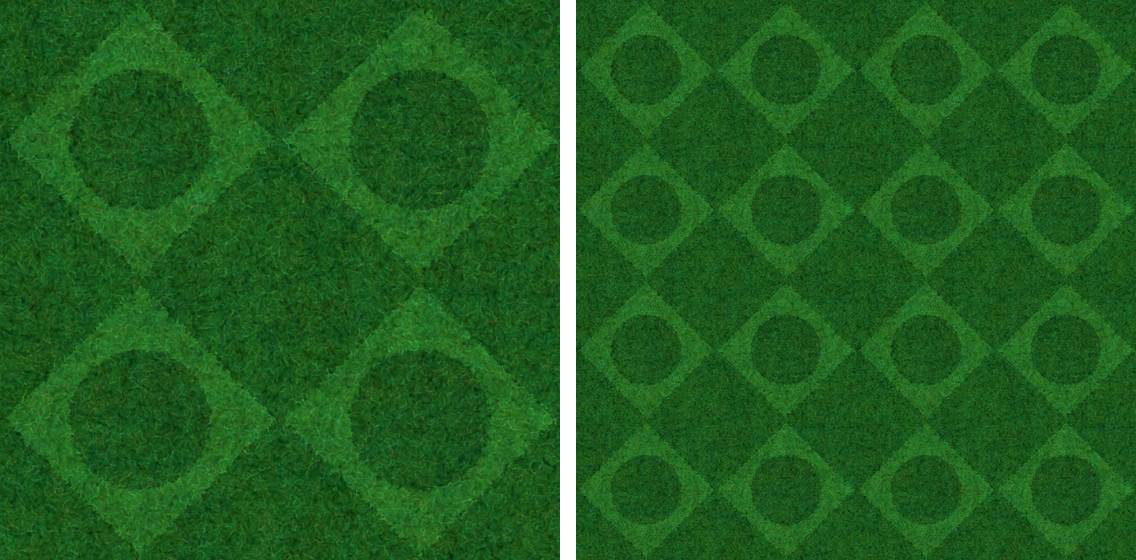
Left: one tile. Right: repeated 2 by 2.
Give the GLSL for this pattern, as a WebGL 1 fragment shader.

```glsl
precision highp float;
uniform vec2 u_resolution;

const float TAU = 6.2831853;

vec3 hash3(vec2 cell, float seed) {
  vec3 p = fract(cell.xyx * vec3(0.1031, 0.1030, 0.0973) + seed * 0.137);
  p += dot(p, p.yxz + 33.33);
  return fract((p.xxy + p.yzz) * p.zyx);
}

// One curly fibre per cell, bright or dark, with a faint shadow; wraps after count cells
vec3 fibreLayer(vec2 uv, float count, float seed) {
  vec2 p = uv * count;
  vec2 home = floor(p);
  float width = max(0.0016, 0.7 / u_resolution.y) * count;
  vec3 sum = vec3(0.0);
  for (int y = -1; y <= 1; y++) {
    for (int x = -1; x <= 1; x++) {
      vec2 cell = home + vec2(float(x), float(y));
      vec2 id = mod(cell, count);
      vec3 place = hash3(id, seed);
      vec3 look = hash3(id, seed + 7.3);

      vec2 d = p - cell - place.xy;
      float c = cos(TAU * place.z), s = sin(TAU * place.z);
      d = vec2(c * d.x + s * d.y, c * d.y - s * d.x);
      d.y += 0.11 * sin(d.x * (3.0 + 3.0 * look.y) + TAU * look.z);

      float halfLength = 0.5 + 0.36 * look.x;
      float fade = 1.0 - smoothstep(halfLength * 0.4, halfLength, abs(d.x));
      float across = d.y / width;
      float body = exp(-across * across);
      float shadow = exp(-0.6 * (across + 1.6) * (across + 1.6));

      vec3 hue = mix(vec3(0.10, 0.03, 0.02), vec3(0.01, 0.05, 0.09), smoothstep(0.3, 0.7, look.z));
      vec3 tint = mix(vec3(0.025, 0.075, 0.022), hue, look.x * look.x);
      float strength = look.y < 0.4 ? -0.55 : 0.3 + 0.85 * look.y * look.y;
      sum += fade * (strength * tint * body - vec3(0.009, 0.023, 0.009) * shadow);
    }
  }
  return sum;
}

// Soft patches from sines with whole-number frequencies
float mottle(vec2 uv) {
  vec2 a = TAU * uv;
  float broad = sin(3.0 * a.x + 2.0 * a.y + 2.0 * sin(2.0 * a.y - a.x));
  float mid = sin(7.0 * a.x - 5.0 * a.y + 2.0 * sin(4.0 * a.x + 3.0 * a.y));
  float fine = sin(13.0 * a.y + 9.0 * a.x + 2.5 * sin(8.0 * a.x - 11.0 * a.y));
  return 0.35 * broad + 0.4 * mid + 0.4 * fine;
}

void main() {
  vec2 uv = gl_FragCoord.xy / u_resolution;

  vec3 fibres = vec3(0.0);
  for (int i = 0; i < 8; i++) {
    float layer = float(i);
    fibres += fibreLayer(uv, 20.0 + 11.0 * layer, 1.0 + 2.7 * layer);
  }

  // Two by two diamonds, each with a round hole, edges frayed by the fibres
  vec2 tile = (fract(uv * 2.0) - 0.5) * 0.5;
  float fray = -0.04 * fibres.g;
  float diamond = (abs(tile.x) + abs(tile.y) - 0.243) * 0.7071 + fray;
  float disc = length(tile) - 0.125 - fray * 0.6;
  float soft = max(0.003, 0.8 / u_resolution.y);
  float inDiamond = 1.0 - smoothstep(-soft, soft, diamond);
  float inDisc = 1.0 - smoothstep(-soft, soft, disc);

  // Dyed ground, light frame and slightly deeper disc
  vec3 color = mix(vec3(0.108, 0.359, 0.110), vec3(0.155, 0.450, 0.147), inDiamond);
  color = mix(color, vec3(0.108, 0.352, 0.112), inDisc);
  color *= 1.0 + 0.065 * mottle(uv);
  color += vec3(0.014, 0.0, -0.012) * mottle(uv.yx + 0.37);
  color += fibres;

  gl_FragColor = vec4(clamp(color, 0.0, 1.0), 1.0);
}
```
